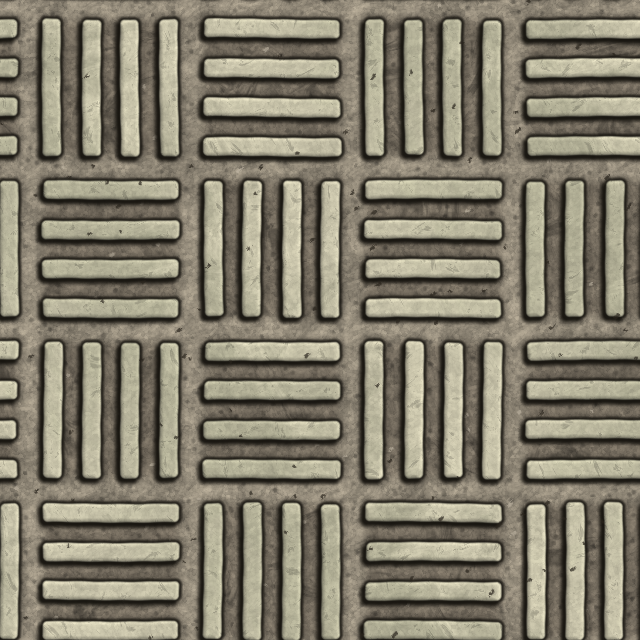
Reproduce this texture procedurally as a three.js fragment shader.

```glsl
varying vec2 vUv;

float hash(vec2 p) {
  return fract(sin(dot(p, vec2(127.1, 311.7))) * 4375.85);
}

// Distance to the nearest scattered point, and that point's random value
vec2 cellular(vec2 p) {
  vec2 cell = floor(p), nearest = vec2(9.0, 0.0);
  for (int j = -1; j <= 1; j++)
    for (int i = -1; i <= 1; i++) {
      vec2 c = cell + vec2(float(i), float(j));
      vec2 point = c + vec2(hash(c), hash(c + 41.3));
      float d = length(p - point);
      if (d < nearest.x) nearest = vec2(d, hash(c + 17.9));
    }
  return nearest;
}

// Layered, warped sines, about -1 to 1
float grime(vec2 p) {
  float sum = 0.0, amp = 0.6;
  for (int i = 0; i < 6; i++) {
    p = mat2(0.8, 0.6, -0.6, 0.8) * p * 1.75 + 0.9 * sin(p.yx * 1.3) + 2.7;
    sum += amp * sin(p.x) * sin(p.y);
    amp *= 0.76;
  }
  return sum;
}

// Four rounded bars per tile, turned in alternate tiles
float barDistance(vec2 q) {
  vec2 tile = floor(q + 0.5);
  vec2 p = q - tile;
  if (mod(tile.x + tile.y, 2.0) > 0.5) p = p.yx;
  float spacing = 0.243 + 0.007 * (hash(tile + 3.1) - 0.5);
  float bar = clamp(floor(p.x / spacing), -2.0, 1.0);
  vec2 seed = tile * 5.0 + vec2(bar, 2.0 * bar);
  p.x -= (bar + 0.5) * spacing + 0.008 * (hash(seed) - 0.5);
  p.x += p.y * 0.016 * (hash(seed + 8.7) - 0.5);
  vec2 halfSize = vec2(0.059, 0.424 + 0.012 * (hash(seed + 5.3) - 0.5));
  vec2 e = abs(p) - halfSize + 0.03;
  return length(max(e, 0.0)) + min(max(e.x, e.y), 0.0) - 0.03;
}

void main() {
  vec2 q = (vUv - vec2(0.173, 0.863)) / 0.252;
  q += 0.003 * sin(q.yx * 5.3 + 1.0) + 0.0015 * sin(q.yx * 29.0 + q * 11.0);
  vec2 toLight = vec2(0.016, 0.018);
  float d = barDistance(q);
  float lit = barDistance(q + toLight);

  // Wear
  float stain = grime(vUv * 13.0);
  float mottle = grime(vUv * 57.0 + 9.0);
  vec2 fine = cellular(vUv * 190.0);
  vec2 coarse = cellular(vUv * 85.0 + 5.0);
  float grain = fine.y - 0.5 + 0.6 * (0.45 - fine.x);
  vec2 chip = cellular(vUv * 38.0 + 0.16 * mottle);
  float chipShape = 1.0 - smoothstep(0.06, 0.17, chip.x);
  float pit = chipShape * step(0.93, chip.y);
  float speck = chipShape * step(chip.y, 0.035);

  // Ground, dirtier between the bars of a tile
  vec2 f = abs(fract(q + 0.5) - 0.5);
  float block = 1.0 - smoothstep(0.36, 0.47, max(f.x, f.y));
  vec3 ground = mix(vec3(0.58, 0.545, 0.48), vec3(0.475, 0.44, 0.385), block);
  ground *= 1.0 + 0.1 * stain + 0.11 * mottle + 0.16 * grain;
  ground *= 1.0 - 0.25 * smoothstep(0.72, 1.0, coarse.y) * (1.0 - smoothstep(0.1, 0.5, coarse.x));
  ground *= 1.0 - 0.32 * block * smoothstep(0.25, 1.0, stain);
  ground = mix(ground, vec3(0.74, 0.70, 0.63), 0.65 * speck);

  // Cast shadow and contact line
  float shadow = 1.0 - smoothstep(-0.008, 0.032, lit);
  float contact = 1.0 - smoothstep(0.004, 0.027, d);
  float ambient = 1.0 - smoothstep(0.0, 0.065, d);
  ground *= 1.0 - 0.2 * ambient;
  ground = mix(ground, vec3(0.085, 0.075, 0.055), max(0.94 * shadow, 0.78 * contact));

  // Bar top with bevelled rim
  float rim = smoothstep(-0.032, -0.006, d);
  float slope = clamp((lit - d) / 0.018, -1.0, 1.0);
  vec3 top = mix(vec3(0.70, 0.69, 0.59), vec3(0.79, 0.77, 0.67), 0.5 + 0.5 * sin(q.x * 2.1 + q.y * 1.4 + stain));
  top *= 1.0 + 0.045 * stain + 0.055 * mottle + 0.07 * grain;
  top *= 1.0 - 0.2 * smoothstep(0.45, 1.1, mottle);
  top *= 1.0 + rim * (slope > 0.0 ? 0.13 : 0.24) * slope;
  top *= 1.0 - 0.45 * smoothstep(-0.012, 0.002, d);

  vec3 color = mix(ground, top, 1.0 - smoothstep(-0.005, 0.005, d));
  color = mix(color, vec3(0.16, 0.14, 0.11), 0.7 * pit);
  gl_FragColor = vec4(color, 1.0);
}
```
